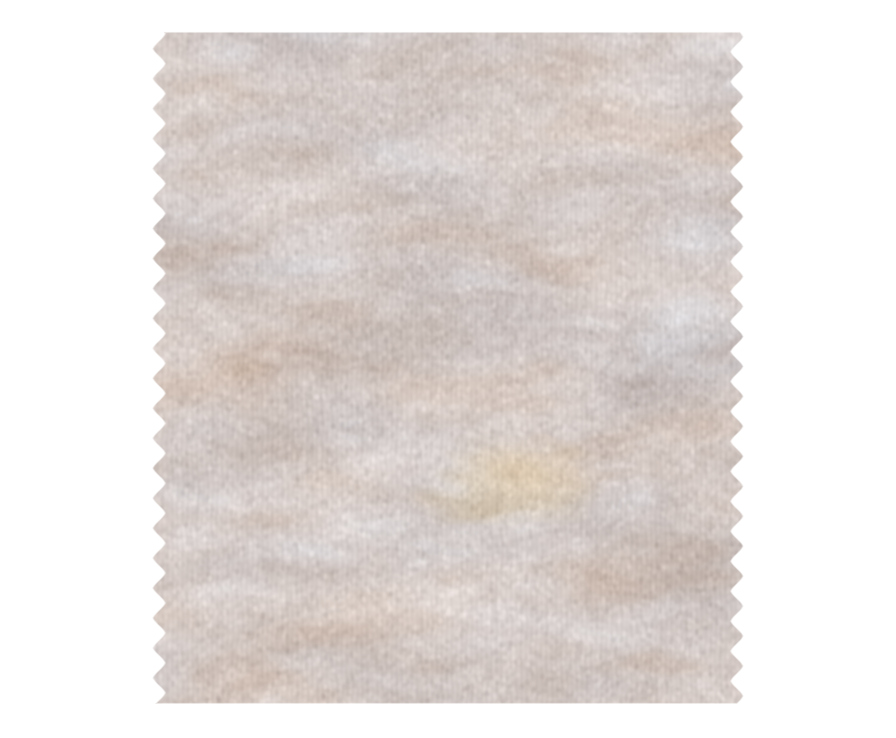
Give the GLSL for this texture, as a Shadertoy shader.

```glsl
// A swatch of pale heathered jersey with pinked sides on a white ground.
// Cellular noise (random soft spots, one per cell) is layered from wide, flat
// clouds down to fibre grain; triangle waves cut the teeth at both sides.

const vec3 PAPER = vec3(1.0);
const vec3 CLOTH = vec3(0.825, 0.783, 0.765);
const vec3 CLOUD_SHIFT = vec3(0.056, 0.068, 0.077);   // dark beige to pale grey
const vec3 WARM_SHIFT = vec3(0.014, 0.001, -0.013);   // pinkish grey to tan
const vec3 STAIN_SHIFT = vec3(0.022, 0.010, -0.046);  // faint yellow patch

const float HALF_WIDTH = 0.3995;   // lengths are in canvas heights
const float BOTTOM = 0.047;
const float TOP = 0.956;
const float TOOTH_PITCH = 0.0406;
const float TOOTH_DEPTH = 0.0165;
const float LEFT_TIP = 0.0814;     // height of the lowest tooth on each side
const float RIGHT_TIP = 0.0569;
const float EDGE_SOFTNESS = 0.0016;

const vec2 STAIN_CENTER = vec2(0.085, 0.342);
const vec2 STAIN_RADIUS = vec2(0.125, 0.072);
const float RIBS = 148.0;          // knit columns per canvas height
const float RIB_CONTRAST = 0.007;
const float GRAIN_CONTRAST = 0.036;

vec3 hash3(vec2 cell) {
    vec3 q = fract(cell.xyx * vec3(0.1031, 0.1030, 0.0973));
    q += dot(q, q.yxz + 33.33);
    return fract((q.xxy + q.yzz) * q.zyx);
}

// Cellular noise: sum of light and dark spots, about -1 to 1.
float spots(vec2 p) {
    vec2 home = floor(p);
    float sum = 0.0;
    for (int j = -1; j <= 1; j++) {
        for (int i = -1; i <= 1; i++) {
            vec2 cell = home + vec2(i, j);
            vec3 rnd = hash3(cell + 200.0);
            vec2 d = p - cell - rnd.xy;
            float falloff = max(0.0, 1.0 - dot(d, d));
            sum += (2.0 * rnd.z - 1.0) * falloff * falloff;
        }
    }
    return sum;
}

// Inset of a pinked edge: 0 at the rounded tips, TOOTH_DEPTH in the notches.
float pinking(float y, float tip) {
    float wave = 2.0 * abs(fract((y - tip) / TOOTH_PITCH + 0.5) - 0.5);
    return TOOTH_DEPTH * mix(wave, smoothstep(0.0, 1.0, wave), 0.55);
}

// Signed distance to the swatch, negative inside.
float swatch(vec2 p) {
    float left = -HALF_WIDTH + pinking(p.y, LEFT_TIP) - p.x;
    float right = p.x - HALF_WIDTH + pinking(p.y, RIGHT_TIP);
    float sides = 0.78 * max(left, right);
    return max(sides, max(BOTTOM - p.y, p.y - TOP));
}

vec3 jersey(vec2 p) {
    // Layered sines bend the rows so the clouds look less regular.
    vec2 q = p;
    q.y += 0.006 * sin(17.0 * p.x + 3.0 * sin(9.0 * p.y));
    q.x += 0.012 * sin(31.0 * p.y + 2.0 * sin(13.0 * p.x));

    // Fibre clouds, wide and flat.
    float broad = spots(q * vec2(5.0, 13.0));
    float streak = spots(q * vec2(11.0, 32.0) + 17.3);
    float tuft = spots(q * vec2(27.0, 62.0) + 41.7);
    float wisp = spots(q * vec2(60.0, 105.0) + 73.1);
    float cloud = 0.45 * broad + 0.52 * streak + 0.34 * tuft + 0.18 * wisp;
    float warmth = spots(q * vec2(7.0, 17.0) + 91.9) - 0.5 * streak;
    vec3 color = CLOTH + CLOUD_SHIFT * cloud + WARM_SHIFT * warmth;

    // Yellow patch with a ragged outline.
    float reach = length((p - STAIN_CENTER) / STAIN_RADIUS);
    reach += 0.18 * streak + 0.15 * tuft;
    color += STAIN_SHIFT * (1.0 - smoothstep(0.3, 1.1, reach));

    // Knit columns and fibre grain.
    float sway = 0.8 * tuft + 0.6 * sin(70.0 * p.y);
    float rib = sin(6.2832 * RIBS * p.x + sway);
    float grain = spots(p * vec2(180.0, 160.0) + 11.0);
    return color + RIB_CONTRAST * rib + GRAIN_CONTRAST * grain;
}

void mainImage(out vec4 fragColor, in vec2 fragCoord) {
    vec2 p = vec2(fragCoord.x - 0.5 * iResolution.x, fragCoord.y) / iResolution.y;
    float soft = max(EDGE_SOFTNESS, 0.7 / iResolution.y);
    float cover = 1.0 - smoothstep(-soft, soft, swatch(p));
    fragColor = vec4(mix(PAPER, jersey(p), cover), 1.0);
}
```
